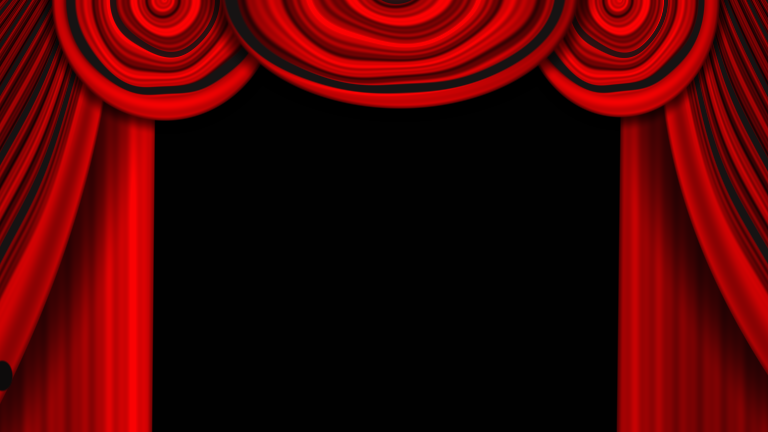
A Shadertoy shader for this background:

```glsl
// Red stage curtains: three swags over gathered side drapes, around a black stage.

const vec3 STAGE = vec3(0.002);
const vec3 TRIM = vec3(0.085, 0.075, 0.075);

vec3 velvet(float light) {
    return vec3(clamp(light, 0.03, 0.98), 0.008, 0.012);
}

// Coverage of a shape from its signed distance, one pixel soft
float cover(float dist) {
    float px = 1.0 / iResolution.y;
    return 1.0 - smoothstep(-px, px, dist);
}

// Cloth brightness across the pleats, from layered sines
float folds(float s) {
    return 0.54 + 0.25 * sin(s) + 0.15 * sin(2.3 * s + 1.0) + 0.08 * sin(5.1 * s);
}

// Soft-edged stripe around zero
float stripe(float s, float halfWidth) {
    return 1.0 - smoothstep(halfWidth * 0.7, halfWidth * 1.2, abs(s));
}

// Hanging half-ellipse of cloth; bands holds the places of its two dark stripes
void swag(inout vec3 col, vec2 p, vec2 centre, vec2 radii, float lean, vec2 bands) {
    vec2 q = (p - centre) / radii;
    float r = length(q);
    col *= mix(0.4, 1.0, smoothstep(1.0, 1.13, r));

    float f = length(q * vec2(0.92, 1.0)) + lean * q.x;
    float ripple = 0.018 * sin(5.0 * q.x + 9.0 * f) + 0.012 * sin(11.0 * q.x - 6.0 * f);
    float g = f + ripple * (1.0 - smoothstep(0.7, 0.95, f));

    float light = folds(g * 31.0 + 1.2 * q.x) + 0.12;
    light *= 1.0 - 0.3 * smoothstep(0.45, 1.0, abs(q.x));
    float hem = 0.86 - 0.2 * q.x * q.x + 0.1 * sin(f * 45.0);
    light = mix(light, hem, smoothstep(bands.x + 0.02, bands.x + 0.08, f));
    light *= 1.0 - 0.55 * smoothstep(0.965, 1.0, r);

    vec3 cloth = velvet(light);
    cloth = mix(cloth, TRIM, stripe(g - bands.x, 0.035));
    cloth = mix(cloth, TRIM, 0.9 * stripe(g - bands.y, 0.025));
    col = mix(col, cloth, cover((r - 1.0) * radii.y));
}

void mainImage(out vec4 fragColor, in vec2 fragCoord) {
    vec2 p = fragCoord / iResolution.y;
    float width = iResolution.x / iResolution.y;
    bool left = p.x < 0.5 * width;
    float x = left ? p.x : width - p.x;   // distance from the nearer side
    float drop = 1.0 - p.y;               // distance below the top
    vec3 col = STAGE;

    // Inner edge of the gathered drape
    float t = drop - 0.25;
    float edge = left ? 0.238 - 0.19 * t - 0.23 * t * t
                      : 0.241 - 0.13 * t - 0.42 * t * t;

    // Straight back panels, shaded by the drape in front
    float panelEdge = left ? 0.361 - 0.009 * drop : 0.338 + 0.012 * drop;
    float panel = left ? mix(0.6, 0.98, smoothstep(0.17, 0.31, x))
                       : mix(0.5, 0.74, smoothstep(0.17, 0.32, x));
    panel *= 0.9 + 0.1 * sin(x * 105.0 + 0.6) + 0.06 * sin(x * 230.0);
    panel *= mix(0.35, 1.0, smoothstep(0.0, 0.13, x - edge));
    panel *= 1.0 - 0.4 * smoothstep(panelEdge - 0.012, panelEdge, x);
    col = mix(col, velvet(panel), cover(x - panelEdge));

    // Side drapes: pleats fan out from the upper corners
    float s = (edge - x) / (0.35 + drop);
    float bend = s + 0.006 * sin(drop * 13.0 + s * 20.0);
    float pleats = folds(bend * 95.0) * mix(0.95, 0.6, smoothstep(0.1, 0.5, s));
    float satin = 0.68 + 0.14 * sin(s * 70.0 + drop * 3.0);
    float light = mix(satin, pleats, smoothstep(0.07, 0.13, s));
    light *= mix(0.55, 1.0, smoothstep(0.0, 0.012, s));
    vec3 drape = velvet(light);
    float cord = mod(bend - 0.08, 0.14) - 0.07;
    drape = mix(drape, TRIM, stripe(cord, 0.012) * step(0.08, bend));
    col = mix(col, drape, cover(edge - x > 0.0 ? -(edge - x) : x - edge));

    // Dark tieback low on the left
    float tie = length((p - vec2(0.005, 0.13)) / vec2(0.024, 0.035)) - 1.0;
    col = mix(col, TRIM * 0.6, cover(tie * 0.024));

    // Side swags, then the wide one between them
    if (left) swag(col, p, vec2(0.382, 1.0), vec2(0.262, 0.279), 0.0, vec2(0.765, 0.43));
    else swag(col, p, vec2(width - 0.342, 1.0), vec2(0.23, 0.271), 0.04, vec2(0.765, 0.45));
    swag(col, p, vec2(0.926, 1.023), vec2(0.414, 0.274), 0.03, vec2(0.845, 0.1));

    fragColor = vec4(col, 1.0);
}
```
